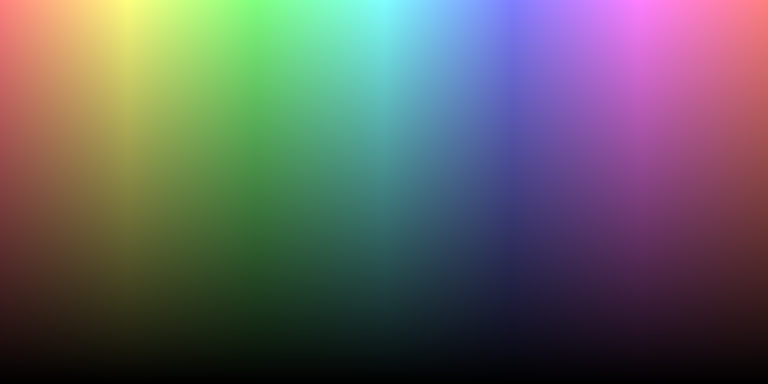
Write a Shadertoy shader that draws this background.

```glsl
// A full hue spectrum running left to right, fading to black at the bottom.
// Hue follows x and brightness follows y, with a constant soft saturation,
// converted from HSV to RGB by clamped triangle waves.

const float SATURATION = 0.5;
const float HUE_START = 0.0;      // hue at the left edge, in turns
const float HUE_TURNS = 1.0;      // turns of the colour wheel across the canvas
const float BOTTOM_VALUE = 0.0;
const float TOP_VALUE = 1.0;

// Convert hue (in turns), saturation and value to RGB
vec3 hsvToRgb(float hue, float saturation, float value) {
    vec3 channelPhase = fract(hue + vec3(0.0, 2.0, 1.0) / 3.0);
    vec3 pureHue = clamp(abs(channelPhase * 6.0 - 3.0) - 1.0, 0.0, 1.0);
    return value * mix(vec3(1.0), pureHue, saturation);
}

void mainImage(out vec4 fragColor, in vec2 fragCoord) {
    vec2 uv = fragCoord / iResolution.xy;

    // Horizontal spectrum and vertical brightness ramp
    float hue = HUE_START + HUE_TURNS * uv.x;
    float value = mix(BOTTOM_VALUE, TOP_VALUE, uv.y);

    fragColor = vec4(hsvToRgb(hue, SATURATION, value), 1.0);
}
```
